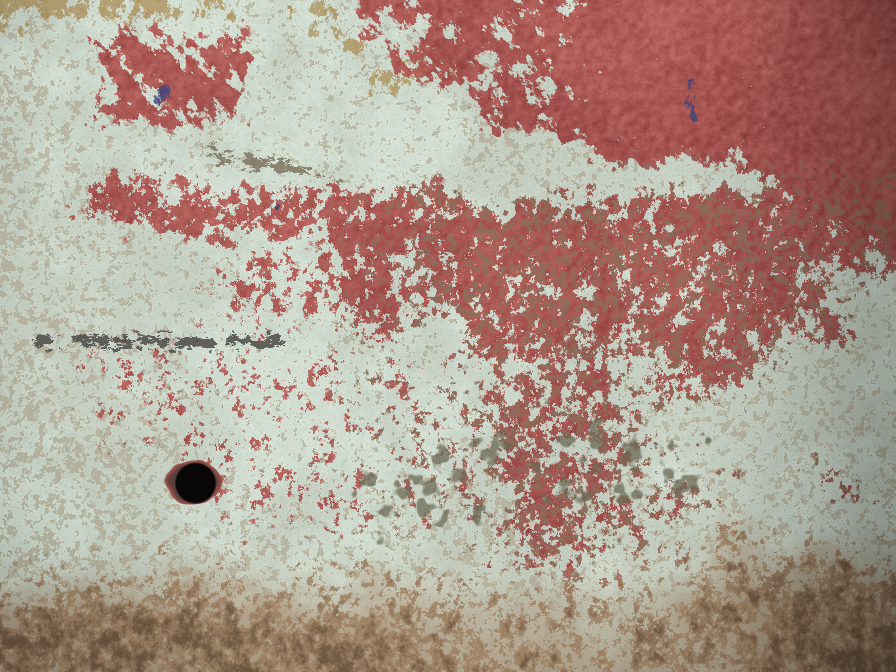
This texture is drawn by a Shadertoy shader. Its source:

```glsl
float hash(vec2 p) {
    vec3 q = fract(p.xyx * .1031);
    q += dot(q, q.yzx + 33.33);
    return fract((q.x + q.y) * q.z);
}

float noise(vec2 p) {
    vec2 i = floor(p), f = fract(p);
    f *= f * (3. - 2. * f);
    return mix(mix(hash(i), hash(i + vec2(1, 0)), f.x),
               mix(hash(i + vec2(0, 1)), hash(i + 1.), f.x), f.y);
}

float fbm(vec2 p) {
    float sum = 0., amp = .5, total = 0.;
    for (int i = 0; i < 5; i++) {
        sum += amp * noise(p);
        total += amp;
        amp *= .68;
        p = mat2(1.6, 1.2, -1.2, 1.6) * p + 17.3;
    }
    return sum / total;
}

float inside(float dist, float soft) {
    return 1. - smoothstep(-soft, soft, dist);
}

// Soft capsule between two ends, tapering from ra to rb
float stroke(vec2 p, vec4 ends, float ra, float rb, float soft) {
    vec2 d = ends.zw - ends.xy, q = p - ends.xy;
    float t = clamp(dot(q, d) / dot(d, d), 0., 1.);
    return inside(length(q - d * t) - mix(ra, rb, t), soft);
}

// Turns a coverage amount into ragged flakes
float flakes(float grain, float coverage) {
    float level = 1.45 * (grain - .5) + .62 * (coverage - .5);
    return smoothstep(-.045, .045, level) * smoothstep(0., .15, coverage);
}

float redCoverage(vec2 p) {
    float top = mix(.6, 1.15, smoothstep(.7, 1.08, p.x));
    float c = top * stroke(p, vec4(.68, .97, 1.3, .9), .15, .2, .05);
    vec2 patchSide = abs(p - vec2(.26, .895)) - vec2(.105, .07);
    c = max(c, .68 * inside(max(patchSide.x, patchSide.y), .035));
    c = max(c, 1.1 * stroke(p, vec4(1.25, .8, 1.38, .72), .13, .13, .05));
    c = max(c, .66 * stroke(p, vec4(.17, .695, .55, .69), .035, .05, .035));
    c = max(c, .74 * stroke(p, vec4(.56, .62, 1.19, .63), .11, .13, .08));
    c = max(c, .66 * stroke(p, vec4(.76, .52, 1.06, .51), .09, .09, .07));
    c = max(c, .55 * stroke(p, vec4(.82, .43, .85, .25), .14, .13, .1));
    c = max(c, .52 * stroke(p, vec4(.38, .58, .6, .53), .05, .08, .07));
    c = max(c, .33 * stroke(p, vec4(.2, .42, .6, .41), .08, .08, .08));
    c = max(c, .32 * stroke(p, vec4(.36, .3, 1., .25), .09, .1, .09));
    c = max(c, .38 * stroke(p, vec4(1.23, .3, 1.3, .27), .02, .02, .03));
    // Scraped bands
    c -= .7 * stroke(p, vec4(.45, .84, .8, .75), .08, .03, .04);
    c -= .46 * stroke(p, vec4(.8, .75, 1.16, .72), .03, .012, .035);
    c -= .4 * stroke(p, vec4(.62, .63, .605, .57), .012, .012, .015);
    c -= .3 * stroke(p, vec4(.45, .51, .7, .485), .025, .015, .03);
    return c - .5 * stroke(p, vec4(1.23, .6, 1.31, .56), .02, .025, .03);
}

// Scattered stains with lobed edges
float stains(vec2 p) {
    float s = 0., wobble = .02 * (noise(p * 110.) - .5);
    for (int i = 0; i < 44; i++) {
        float k = float(i), u = hash(vec2(k, 3)), w = hash(vec2(k, 14));
        vec2 c = vec2(mix(.52, 1.06, u), .19 + .13 * hash(vec2(k, 8)) + .08 * u);
        s = max(s, inside(length(p - c) - mix(.004, .014, w * w) + wobble, .004));
    }
    return s;
}

void mainImage(out vec4 fragColor, in vec2 fragCoord) {
    vec2 p = fragCoord / iResolution.y;
    float broad = fbm(p * 5. + 4.);
    float fine = fbm(p * vec2(58, 44));
    float speck = fbm(p * 130. + 31.);
    vec2 warped = p + .11 * (vec2(fbm(p * 12.), fbm(p * 12. + 50.)) - .5);

    // Pale base coat with grime
    vec3 color = mix(vec3(.83, .88, .83), vec3(.78, .82, .77), smoothstep(.35, .65, broad));
    color += .12 * (speck - .5);
    float grime = .02 + .12 * inside(p.x - .12, .12) + .45 * broad + .12 * inside(p.y - .32, .18);
    color = mix(color, vec3(.64, .59, .49), .55 * flakes(speck, grime));

    // Ochre along the upper left
    float ochre = .75 * stroke(warped, vec4(0, 1.01, .34, 1.01), .035, .015, .04)
        + .42 * stroke(warped, vec4(.48, .97, .6, .87), .03, .03, .04);
    color = mix(color, vec3(.66, .54, .31), .7 * flakes(fine, ochre));

    // Red top coat, brushed diagonally in the upper part
    float brushed = fbm(mat2(.8, -.6, .6, .8) * p * vec2(46, 28) + 9.);
    float upper = smoothstep(.7, .8, p.y);
    float grain = mix(mix(fine, speck, .45), mix(brushed, speck, .2), upper);
    float relief = noise(p * 95.) - noise(p * 95. + vec2(.4, -.4));
    vec3 red = mix(vec3(.69, .35, .33), vec3(.63, .3, .29), smoothstep(.3, .7, broad));
    red += .07 * relief + .2 * (speck - .5);
    float wear = .33 * (1. - upper) * smoothstep(.4, .7, p.x);
    red = mix(red, vec3(.52, .42, .34), .8 * flakes(speck, wear));
    color = mix(color, red, .97 * flakes(grain, redCoverage(warped)));
    color = mix(color, vec3(.42, .41, .33), .75 * stains(p));

    // Rust rising from the lower edge
    float rust = .57 * inside(warped.y - .12, .14)
        + .3 * stroke(warped, vec4(-.05, .08, .55, .04), .05, .06, .06)
        + .36 * stroke(warped, vec4(1.12, .13, 1.3, .07), .08, .1, .08);
    vec3 rustColor = mix(vec3(.64, .52, .4), vec3(.41, .31, .22),
        smoothstep(.4, .68, mix(fine, speck, .3) + .45 * (rust - .75)));
    color = mix(color, vec3(.66, .56, .45), .75 * smoothstep(.05, .75, rust));
    color = mix(color, rustColor, .85 * flakes(mix(fine, speck, .5), rust));

    // Scratches and blue marks
    float drag = fbm(p * vec2(70, 130));
    float dark = stroke(p, vec4(.06, .492, .41, .491), .007, .009, .016);
    float brown = stroke(p, vec4(.32, .77, .5, .735), .014, .004, .014);
    float blue = stroke(p, vec4(.235, .855, .248, .87), .009, .009, .008)
        + stroke(p, vec4(1.028, .87, 1.032, .825), .009, .008, .008)
        + stroke(p, vec4(.413, .7, .414, .69), .005, .005, .005);
    color = mix(color, vec3(.3, .29, .28), .85 * flakes(drag, .7 * dark));
    color = mix(color, vec3(.45, .4, .32), .75 * flakes(drag, .68 * brown));
    color = mix(color, vec3(.24, .27, .5), .8 * flakes(fine, .6 * blue));

    // Drilled hole with a chipped rim
    float rim = length((p - vec2(.287, .282)) * vec2(.8, 1)) - .036 + .006 * noise(p * 70.);
    float bore = length(p - vec2(.291, .281)) - .03;
    vec3 rimColor = mix(vec3(.34, .25, .24), vec3(.57, .29, .27), smoothstep(-.007, -.002, rim));
    color = mix(color, rimColor, inside(rim, .0015));
    color = mix(color, vec3(.035, .025, .03), inside(bore, .002));

    // Light falling away to the right and the corners
    float shade = .18 * smoothstep(1., 1.36, p.x)
        + .2 * smoothstep(.55, .95, length(p - vec2(.62, .65)));
    fragColor = vec4(clamp(color * (1. - shade), 0., 1.), 1);
}
```
